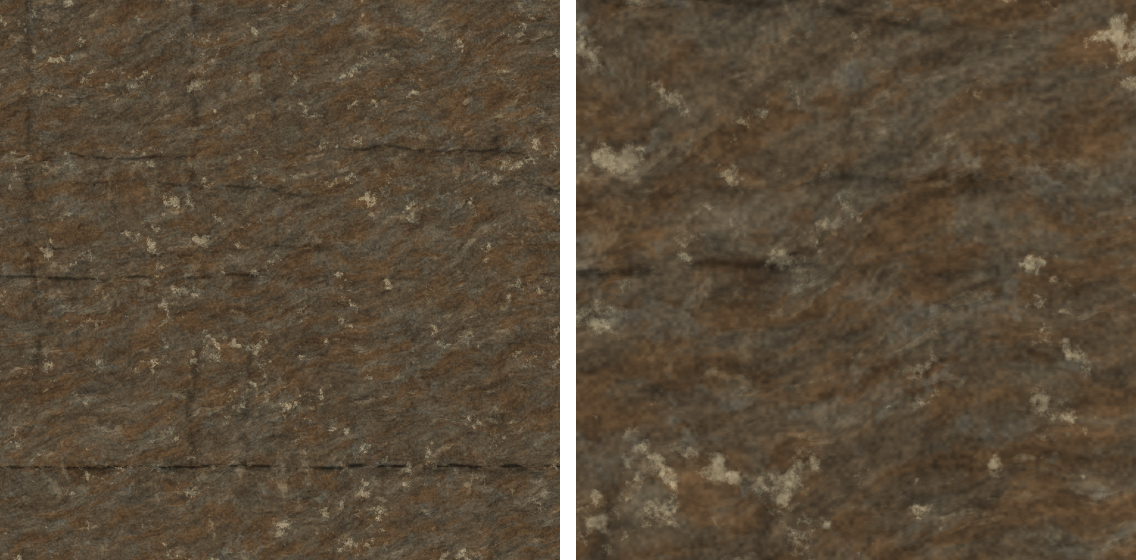
Left, the full canvas; right, a detail of the centre.
This texture is drawn by a Shadertoy shader. Its source:

```glsl
// Weathered brown rock face: fine tilted strata in umber, rust and grey, cut by
// thin dark horizontal ledges and faint upright joints, with small ragged pale
// mineral flecks gathered near the ledges. Built from layered value noise.

const vec3 UMBER = vec3(0.328, 0.276, 0.209);
const vec3 RUST  = vec3(0.345, 0.259, 0.172);
const vec3 GREY  = vec3(0.345, 0.318, 0.262);
const vec3 SLATE = vec3(0.370, 0.375, 0.345);
const vec3 PALE  = vec3(0.600, 0.550, 0.440);
const float STRATA_TILT = 0.27;

// Height, strength and evenness along x of each ledge
const vec3 LEDGES[5] = vec3[5](
    vec3(0.165, 1.00, 0.9), vec3(0.505, 0.65, 0.3), vec3(0.725, 0.60, 0.2),
    vec3(0.555, 0.40, 0.0), vec3(0.665, 0.50, 0.1));

float hash(vec2 p) {
    vec3 q = fract(vec3(p.xyx) * 0.1031);
    q += dot(q, q.yzx + 33.33);
    return fract((q.x + q.y) * q.z);
}

float noise(vec2 p) {
    vec2 cell = floor(p), f = fract(p);
    f = f * f * (3.0 - 2.0 * f);
    float low = mix(hash(cell), hash(cell + vec2(1, 0)), f.x);
    float high = mix(hash(cell + vec2(0, 1)), hash(cell + vec2(1, 1)), f.x);
    return mix(low, high, f.y);
}

// Layered noise; roughness is the weight of each octave against the last
float fbm(vec2 p, float roughness) {
    float sum = 0.0, weight = 1.0, total = 0.0;
    for (int i = 0; i < 5; i++) {
        sum += weight * noise(p);
        total += weight;
        p = mat2(0.98, 0.20, -0.20, 0.98) * p * 2.03 + 19.7;
        weight *= roughness;
    }
    return sum / total;
}

vec2 rotate(vec2 p, float angle) {
    float c = cos(angle), s = sin(angle);
    return vec2(c * p.x + s * p.y, c * p.y - s * p.x);
}

float bump(float x, float width) {
    return exp(-x * x / (width * width));
}

// x: darkness of the crack, y: pale lip above it, z: weathered band around it
vec3 ledge(vec2 p, vec3 shape, float seed) {
    float wave = fbm(vec2(p.x * 5.0, seed), 0.5) - 0.5;
    float d = p.y - shape.x - 0.045 * wave * (1.3 - shape.z);
    float broken = smoothstep(0.38, 0.62, noise(vec2(p.x * 4.0, seed + 5.0)));
    float present = shape.y * mix(broken, 1.0, shape.z);
    float ragged = fbm(p * vec2(40.0, 90.0) + seed, 0.65);
    float core = bump(d, 0.0028) * smoothstep(0.35, 0.58, ragged);
    float shadow = bump(d + 0.003, 0.012) * smoothstep(0.35, 0.70, ragged);
    float lip = bump(d - 0.006, 0.004) * smoothstep(0.52, 0.66, ragged);
    return present * vec3(0.40 * core + 0.30 * shadow, lip, bump(d + 0.02, 0.045));
}

// Faint upright joint that fades in and out along its height
float joint(vec2 p, float x, float seed) {
    float d = p.x - x - 0.04 * (fbm(vec2(seed, p.y * 5.0), 0.5) - 0.5);
    float present = smoothstep(0.48, 0.68, noise(vec2(seed + 3.0, p.y * 4.0)));
    float ragged = smoothstep(0.35, 0.70, fbm(p * vec2(80.0, 55.0), 0.65));
    return present * bump(d, 0.008) * ragged;
}

void mainImage(out vec4 fragColor, in vec2 fragCoord) {
    vec2 uv = fragCoord / iResolution.xy;
    vec2 warp = vec2(fbm(uv * 9.0, 0.55), fbm(uv * 9.0 + 41.0, 0.55)) - 0.5;
    vec2 p = uv + 0.05 * warp;
    vec2 strata = rotate(p, STRATA_TILT);

    // Mineral tints in small tilted lenses
    float rust = smoothstep(0.44, 0.62, fbm(strata * vec2(20.0, 46.0) + 7.0, 0.62));
    float grey = smoothstep(0.48, 0.64, fbm(strata * vec2(24.0, 56.0) + 63.0, 0.65));
    vec3 color = mix(UMBER, RUST, 0.75 * rust);
    color = mix(color, GREY, 0.60 * grey);

    // Light and dark layers, chipped relief and fine grain
    float tone = fbm(strata * vec2(11.0, 34.0) + 31.0, 0.6) - 0.5;
    float mottle = fbm(p * vec2(48.0, 60.0) + 11.0, 0.7) - 0.5;
    vec2 chip = strata * vec2(26.0, 64.0);
    float relief = fbm(chip, 0.6) - fbm(chip + vec2(-0.06, 0.22), 0.6);
    float grain = 0.65 * noise(uv * 380.0) + 0.35 * noise(uv * 190.0 + 9.0) - 0.5;
    color *= 1.0 + 0.30 * tone + 0.45 * mottle + 0.70 * relief + 0.36 * grain;

    // Ledges and joints
    vec3 ledges = vec3(0.0);
    for (int i = 0; i < 5; i++) {
        ledges += ledge(uv + 0.012 * warp, LEDGES[i], 13.0 * float(i) + 2.5);
    }
    float joints = 0.0;
    for (int i = 0; i < 5; i++) {
        float seed = 7.0 * float(i) + 1.5;
        float x = (float(i) + 0.2 + 0.6 * hash(vec2(seed, 4.0))) / 5.0;
        joints += joint(uv + 0.01 * warp, x, seed);
    }

    // Small ragged flecks, tilted slivers, upright streaks and slate stains
    float band = min(ledges.z, 1.0);
    float ragged = fbm(uv * 110.0 + 23.0, 0.65) - 0.5;
    float blot = fbm(p * vec2(26.0, 31.0) + 87.0, 0.5) + 0.75 * ragged;
    float fleck = smoothstep(0.70, 0.94, blot + 0.04 * band);
    float sliver = smoothstep(0.62, 0.84, fbm(strata * vec2(26.0, 85.0) + 71.0, 0.55) + 0.4 * ragged);
    float drip = fbm(p * vec2(70.0, 30.0) + 51.0, 0.55) + 0.5 * ragged;
    float streak = band * smoothstep(0.58, 0.82, drip);
    float stain = smoothstep(0.62, 0.80, fbm(p * vec2(30.0, 42.0) + 5.0, 0.55) + 0.5 * ragged);
    color = mix(color, SLATE * (1.0 + 0.5 * grain), 0.40 * stain);
    float pale = max(max(0.80 * fleck, 0.35 * sliver), max(0.38 * streak, 0.30 * min(ledges.y, 1.0)));
    color = mix(color, PALE * (1.0 + 0.8 * mottle + 0.4 * grain), pale);

    color *= 1.0 - min(ledges.x, 0.55);
    color *= 1.0 - min(0.28 * joints, 0.3);
    fragColor = vec4(clamp(color, 0.0, 1.0), 1.0);
}
```
